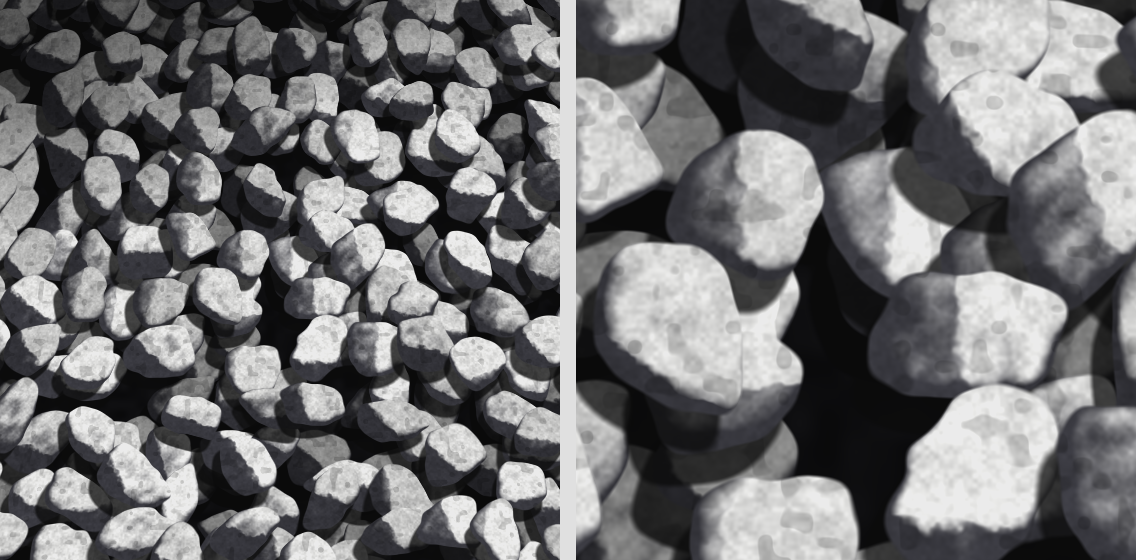
Left: the whole. Right: its middle third, enlarged.
Give the GLSL for this texture, as a three.js fragment shader.

```glsl
// Sunlit grey pebbles, heaped in layers, with hard shadows falling to the lower left.
varying vec2 vUv;

const float TAU = 6.28318;
const float DENSITY = 8.6;          // stones across the lower edge
const float PERSPECTIVE = 0.36;     // shrinking of stones towards the top
const int LAYERS = 3;
const int SIDES = 7;
const float ROUNDNESS = 6.0;        // higher gives sharper corners
const float STONE_RADIUS = 0.53;    // in cells
const float KEEP = 0.84;            // share of cells holding a stone
const float JITTER = 0.58;
const float EDGE = 0.016;           // softness of outlines, in cells
const vec2 SHADOW_SHIFT = vec2(0.12, 0.21);
const vec3 SUN = vec3(0.38, 0.62, 0.69);
const vec3 GROUND = vec3(0.08, 0.08, 0.09);
const vec3 SHADE = vec3(0.21, 0.21, 0.235);
const vec3 LIT = vec3(0.84, 0.84, 0.835);

float hash(vec2 p) {
  return fract(sin(dot(p, vec2(127.1, 311.7))) * 43758.5453);
}

float noise(vec2 p) {
  vec2 i = floor(p), f = fract(p);
  f = f * f * (3.0 - 2.0 * f);
  return mix(mix(hash(i), hash(i + vec2(1.0, 0.0)), f.x),
             mix(hash(i + vec2(0.0, 1.0)), hash(i + vec2(1.0, 1.0)), f.x), f.y);
}

float fbm(vec2 p) {
  return 0.55 * noise(p) + 0.3 * noise(p * 2.1 + 7.3) + 0.15 * noise(p * 4.3 + 3.1);
}

// Rounded polygon: xy is the gradient, z reaches 1 on the outline.
vec3 pebble(vec2 p, vec2 id) {
  vec3 field = vec3(0.0);
  for (int i = 0; i < SIDES; i++) {
    float k = float(i);
    float angle = TAU * (k + 0.75 * hash(id + k * 1.7)) / float(SIDES);
    float reach = mix(0.78, 1.12, hash(id + k * 2.3 + 11.0));
    vec2 side = vec2(cos(angle), sin(angle)) / reach;
    float s = max(dot(p, side), 0.001);
    float slope = pow(s, ROUNDNESS - 1.0);
    field += vec3(side * slope, slope * s);
  }
  return field;
}

float outline(float field) {
  return (pow(field, 1.0 / ROUNDNESS) - 1.0) * STONE_RADIUS;
}

// Worn top face, one steep facet turned from the sun, and rough grain.
vec3 stoneColor(vec2 v, vec2 id, vec2 slope, float field, vec2 grainPos) {
  float rough = fbm(v * 7.0 + id * 3.7);
  float height = pow(max(1.0 - field, 0.0001), 1.0 / ROUNDNESS);
  vec3 n = normalize(vec3(slope, pow(height, ROUNDNESS - 1.0) + 0.05));

  float facing = 3.95 + 2.2 * (hash(id + 31.0) - 0.5);
  vec2 away = vec2(cos(facing), sin(facing));
  float ridge = mix(-0.06, 0.30, hash(id + 37.0));
  float facet = smoothstep(-0.05, 0.06, dot(v, away) - ridge + 0.2 * (rough - 0.5));
  vec2 tilt = vec2(hash(id + 41.0), hash(id + 43.0)) - 0.5;
  n.xy += 0.55 * tilt + away * facet * 0.85;
  n.xy += 0.5 * (vec2(rough, fbm(v * 7.0 + id * 3.7 + 0.35)) - 0.5);

  float light = smoothstep(0.08, 0.70, dot(normalize(n), SUN));
  float grain = noise(grainPos * 170.0) + noise(grainPos * 310.0) - 1.0;
  float pits = smoothstep(0.70, 0.82, noise(grainPos * 75.0 + id));
  float albedo = mix(0.86, 1.07, hash(id + 47.0)) + 0.11 * grain + 0.22 * (rough - 0.5);
  return mix(SHADE, LIT, light) * albedo * (1.0 - 0.16 * pits);
}

// Paints one layer from its far row to its near row, shadows first.
vec3 paintLayer(vec3 color, vec2 p, float layer) {
  vec2 q = p + layer * vec2(0.43, 0.61);
  vec2 cell = floor(q);
  for (int j = 1; j >= -1; j--) {
    for (int i = -1; i <= 1; i++) {
      vec2 base = cell + vec2(float(i), float(j));
      vec2 id = base + layer * 37.0 + 5.0;
      if (hash(id + 3.0) > KEEP) continue;
      vec2 center = base + 0.5 + JITTER * (vec2(hash(id), hash(id + 17.0)) - 0.5);
      vec2 v = q - center;
      float turn = TAU * hash(id + 23.0);
      mat2 spin = mat2(cos(turn), sin(turn), -sin(turn), cos(turn));
      float stretch = mix(0.84, 1.30, hash(id + 29.0));
      vec2 size = STONE_RADIUS * mix(0.85, 1.06, hash(id + 53.0)) * vec2(stretch, 1.0 / stretch);

      float shadowEdge = outline(pebble(spin * (v + SHADOW_SHIFT) / size, id).z);
      color = mix(color, color * 0.24 + 0.03, 1.0 - smoothstep(-0.03, 0.03, shadowEdge));

      vec2 wobble = 0.06 * (vec2(noise(v * 5.0 + id), noise(v * 5.0 - id)) - 0.5);
      vec3 field = pebble(spin * (v + wobble) / size, id);
      float cover = 1.0 - smoothstep(-EDGE, EDGE, outline(field.z));
      if (cover > 0.0) {
        vec2 slope = STONE_RADIUS * ((field.xy / size) * spin);
        vec3 stone = stoneColor(v, id, slope, field.z, q / DENSITY);
        color = mix(color, stone, cover);
      }
    }
  }
  return color;
}

void main() {
  float y = vUv.y;
  vec2 p = DENSITY * vec2((vUv.x - 0.5) * (1.0 + PERSPECTIVE * y), y + 0.5 * PERSPECTIVE * y * y);
  vec3 color = GROUND * (0.7 + 0.6 * noise(p * 6.0));
  for (int k = 0; k < LAYERS; k++) {
    color = paintLayer(color, p, float(k));
    if (k == 0) color *= 0.6;
  }
  // The far left corner lies in deeper shade.
  float dusk = smoothstep(0.62, 1.15, y + 0.35 * (0.5 - vUv.x));
  color *= mix(1.04, 0.45, dusk);
  gl_FragColor = vec4(clamp(color, 0.04, 0.92), 1.0);
}
```
